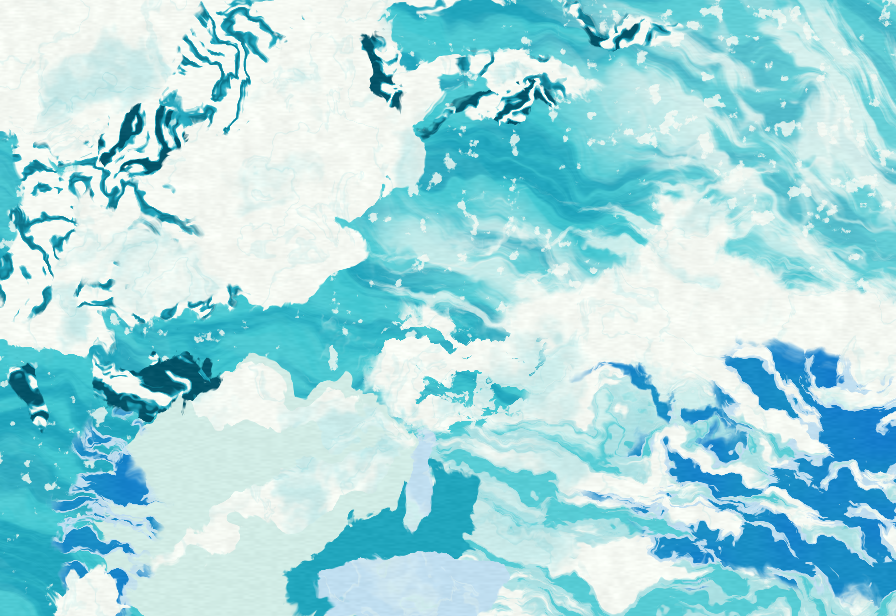
Reproduce this texture procedurally as a Shadertoy shader.

```glsl
// Poured acrylic painting: a silky teal sea under thick white paint, with blue
// marbling, inky pools and a mint panel. Ellipses give the layout, domain-warped
// noise gives the torn edges, streaks and threads.
const vec3 WHITE = vec3(0.965, 0.98, 0.955), MINT = vec3(0.82, 0.925, 0.9);
const vec3 PALE = vec3(0.67, 0.88, 0.89), LILAC = vec3(0.75, 0.87, 0.94);
const vec3 TEAL = vec3(0.26, 0.78, 0.82), DEEP = vec3(0.13, 0.65, 0.74);
const vec3 BLUE = vec3(0.08, 0.49, 0.8), INK = vec3(0.02, 0.33, 0.41);
const float CRISP = 0.002;

float hash(vec2 p) { return fract(sin(dot(p, vec2(127.1, 311.7))) * 43758.5453); }

float noise(vec2 p) {
  vec2 i = floor(p), f = fract(p);
  f = f * f * (3.0 - 2.0 * f);
  return mix(mix(hash(i), hash(i + vec2(1, 0)), f.x),
             mix(hash(i + vec2(0, 1)), hash(i + vec2(1, 1)), f.x), f.y);
}

vec2 turn(vec2 p, float angle) {
  float c = cos(angle), s = sin(angle);
  return vec2(c * p.x + s * p.y, c * p.y - s * p.x);
}

float fbm(vec2 p) {
  float sum = 0.0, gain = 0.516;
  for (int i = 0; i < 5; i++, gain *= 0.5) {
    sum += gain * noise(p);
    p = turn(p, 0.4) * 2.03 + 17.3;
  }
  return sum;
}

vec2 warp(vec2 p, float scale, float amount) {
  return p + amount * (2.0 * vec2(fbm(p * scale), fbm(p * scale + vec2(37, 12))) - 1.0);
}

// Rough signed distance to an ellipse (centre, radii), positive inside
float blob(vec2 p, vec4 e, float angle) {
  return (1.0 - length(turn(p - e.xy, angle) / e.zw)) * min(e.z, e.w);
}

float cover(float d, float soft) { return smoothstep(-soft, soft, d); }

// Thin line along the middle contour of noise
float crease(vec2 p, float width) { return smoothstep(width, 0.0, abs(fbm(p) - 0.5)); }

vec3 sea(vec2 p) {
  vec2 flow = warp(p, 2.5, 0.22);
  vec3 col = mix(DEEP, TEAL, smoothstep(0.32, 0.6, fbm(turn(flow, -0.2) * vec2(4, 30))));
  float silk = crease(turn(flow, -0.4) * vec2(4, 11), 0.05);
  float wisps = smoothstep(0.44, 0.64, fbm(turn(flow, -0.6) * vec2(7, 24)));
  float haze = max(cover(blob(p, vec4(1.34, 0.77, 0.38, 0.24), -0.5), 0.12),
                   0.85 * cover(blob(flow, vec4(0.88, 0.6, 0.27, 0.08), -0.3), 0.04));
  col = mix(col, PALE, haze * (0.35 + 0.6 * silk));
  col = mix(col, WHITE, (0.1 + haze) * wisps * 0.7);
  float specks = smoothstep(0.68, 0.76, fbm(p * 48.0) + 0.06 * haze);
  return mix(col, WHITE, 0.8 * specks);
}

// Ink, teal and white folded together; shade raises the share of dark paint
vec3 marbled(vec2 p, float shade) {
  float fold = 0.5 + 0.5 * sin(32.0 * fbm(warp(p, 6.0, 0.14) * 9.0)) - shade;
  vec3 col = mix(INK, DEEP, smoothstep(-0.2, 0.15, fold));
  col = mix(col, PALE, smoothstep(0.15, 0.32, fold));
  return mix(col, WHITE, smoothstep(0.32, 0.4, fold));
}

float upperMass(vec2 p) {
  vec4 lobes[8] = vec4[8](
    vec4(0.09, 0.9, 0.22, 0.2), vec4(0.51, 0.83, 0.17, 0.14),
    vec4(0.3, 0.61, 0.25, 0.11), vec4(0.04, 0.5, 0.14, 0.09),
    vec4(0.38, 0.72, 0.18, 0.08), vec4(0.57, 0.99, 0.2, 0.06),
    vec4(0.8, 0.85, 0.17, 0.035), vec4(1, 1, 0.08, 0.025));
  float d = -1.0;
  for (int i = 0; i < 8; i++) d = max(d, blob(p, lobes[i], 0.0));
  return d;
}

float inkPools(vec2 p) {
  vec4 pools[6] = vec4[6](
    vec4(0.25, 0.79, 0.075, 0.055), vec4(0.78, 0.8, 0.1, 0.022),
    vec4(0.25, 0.4, 0.11, 0.06), vec4(1.02, 0.98, 0.075, 0.026),
    vec4(0, 0.33, 0.03, 0.04), vec4(0.61, 0.89, 0.025, 0.04));
  float d = -1.0;
  for (int i = 0; i < 6; i++) d = max(d, blob(p, pools[i], 0.15));
  return d;
}

void mainImage(out vec4 fragColor, in vec2 fragCoord) {
  vec2 p = fragCoord / iResolution.y, torn = warp(warp(p, 5.0, 0.1), 20.0, 0.045);
  vec2 fine = warp(p, 8.0, 0.1);
  float stain = smoothstep(0.52, 0.72, fbm(fine * 7.0)) + 0.4 * crease(fine * 11.0, 0.03);
  vec3 white = mix(WHITE, PALE, 0.6 * stain) * (0.96 + 0.07 * fbm(p * 50.0));
  vec3 water = sea(p), col = water;
  // Streaky wash and right-hand white mass
  float drift = fbm(turn(fine, -0.15) * vec2(9, 36));
  vec3 wash = mix(white, PALE, smoothstep(0.46, 0.58, drift));
  wash = mix(wash, TEAL, 0.8 * smoothstep(0.61, 0.67, drift));
  col = mix(col, wash, cover(blob(torn, vec4(1.1, 0.17, 0.62, 0.29), 0.0), 0.01));
  float mass = max(blob(torn, vec4(1.2, 0.47, 0.36, 0.12), -0.1),
                   blob(torn, vec4(1.13, 0.6, 0.08, 0.08), 0.0));
  col = mix(col, WHITE, 0.75 * cover(mass + 0.4 * (drift - 0.5), 0.05));
  col = mix(col, white, cover(mass, 0.012));
  // Broken ring of flakes
  float eye = blob(torn, vec4(0.76, 0.43, 0.14, 0.11), 0.1);
  float flakes = fbm(warp(p, 20.0, 0.05) * vec2(24, 42)) + 0.13 * smoothstep(0.06, 0.0, abs(eye - 0.02));
  col = mix(col, mix(water, white, smoothstep(0.5, 0.55, flakes)), cover(eye, 0.015));
  // Mint panel, white sweep, teal island, lilac spill
  col = mix(col, MINT, cover(blob(torn, vec4(0.43, 0.18, 0.28, 0.23), 0.4), CRISP));
  float sweep = max(blob(torn, vec4(0.45, 0.19, 0.24, 0.03), 0.55),
                    blob(torn, vec4(0.46, 0.36, 0.19, 0.035), -0.15));
  col = mix(col, white, cover(sweep, CRISP));
  col = mix(col, DEEP, cover(blob(torn, vec4(0.63, 0.11, 0.21, 0.08), 0.5), CRISP));
  float spill = max(blob(torn, vec4(0.69, 0.24, 0.05, 0.09), -0.3),
                    blob(torn, vec4(0.66, 0.02, 0.15, 0.07), 0.0));
  col = mix(col, mix(LILAC, white, stain), cover(spill, CRISP));
  // Blue marbling
  float field = max(blob(torn, vec4(1.36, 0.29, 0.18, 0.1), -0.5),
                    blob(torn, vec4(1.28, 0.13, 0.3, 0.11), -0.2));
  field = max(field, blob(torn, vec4(0.17, 0.17, 0.08, 0.18), 0.0));
  field = max(field, 3.0 * blob(torn, vec4(1.11, 0.32, 0.16, 0.012), -0.4));
  float veins = fbm(turn(fine, -0.3) * vec2(13, 36)) + 0.8 * min(field, 0.06);
  float inField = cover(field, 0.015);
  col = mix(col, LILAC, inField * smoothstep(0.47, 0.52, veins));
  col = mix(col, mix(BLUE, DEEP, 0.5 * noise(p * 14.0)), inField * smoothstep(0.55, 0.59, veins));
  // Thick upper mass with marbled rim and gaps, ink pools
  float thick = max(upperMass(torn), blob(torn, vec4(0.13, 0.04, 0.07, 0.055), 0.0));
  col = mix(col, white, cover(thick, CRISP));
  float gaps = max(blob(torn, vec4(0.36, 0.92, 0.08, 0.12), 0.3),
                   blob(torn, vec4(0.03, 0.62, 0.06, 0.12), -0.3));
  gaps = max(gaps, blob(torn, vec4(0.23, 0.69, 0.1, 0.05), -0.5));
  gaps = max(gaps, 0.012 - abs(thick - 0.012) - 0.3 * max(0.54 - fbm(p * 6.0), 0.0));
  col = mix(col, marbled(p, 0.04), cover(gaps, 0.006));
  col = mix(col, marbled(p + 2.0, 0.45), cover(inkPools(torn), CRISP));
  // Canvas weave
  col += 0.04 * (noise(p * vec2(110, 340)) - 0.5);
  fragColor = vec4(clamp(col, 0.0, 1.0), 1.0);
}
```
